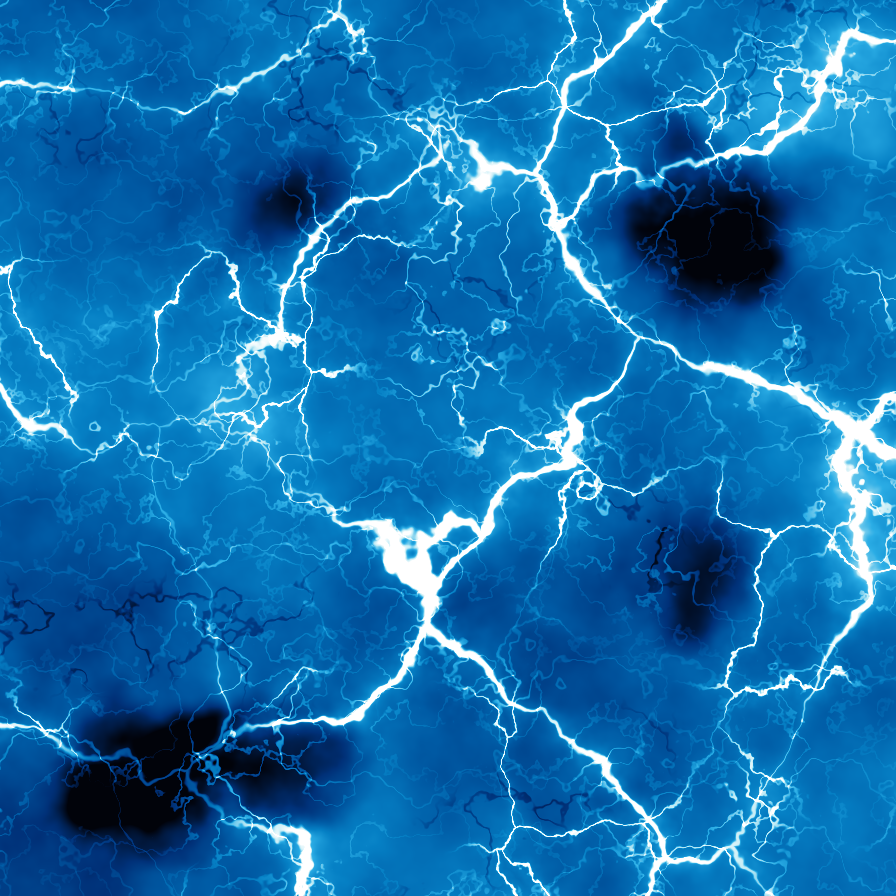
This texture is drawn by a Shadertoy shader. Its source:

```glsl
// Electric blue storm: jagged white lightning over cloudy blue plasma with dark pits.

const float TAU = 6.2831853;
const vec3 INK   = vec3(0.005, 0.01, 0.04);
const vec3 NAVY  = vec3(0.00, 0.19, 0.47);
const vec3 BLUE  = vec3(0.00, 0.35, 0.64);
const vec3 AZURE = vec3(0.02, 0.50, 0.77);
const vec3 CYAN  = vec3(0.17, 0.68, 0.90);
const vec3 PALE  = vec3(0.75, 0.92, 0.96);

vec2 hash22(vec2 p) {
    vec3 q = fract(p.xyx * vec3(0.1031, 0.1030, 0.0973));
    q += dot(q, q.yzx + 33.33);
    return fract((q.xx + q.yz) * q.zy);
}

float cornerSlope(vec2 cell, vec2 offset) {
    float angle = TAU * hash22(cell).x;
    return dot(vec2(cos(angle), sin(angle)), offset);
}

float gradientNoise(vec2 p) {
    vec2 i = floor(p), f = fract(p), e = vec2(1.0, 0.0);
    vec2 u = f * f * f * (f * (f * 6.0 - 15.0) + 10.0);
    return mix(mix(cornerSlope(i, f), cornerSlope(i + e.xy, f - e.xy), u.x),
               mix(cornerSlope(i + e.yx, f - e.yx), cornerSlope(i + e.xx, f - e.xx), u.x), u.y);
}

float fbm(vec2 p, int octaves) {
    float sum = 0.0, amplitude = 0.5;
    for (int i = 0; i < octaves; i++) {
        sum += amplitude * gradientNoise(p);
        p = mat2(1.6, 1.2, -1.2, 1.6) * p + 17.3;
        amplitude *= 0.5;
    }
    return sum;
}

vec2 jitter(vec2 p, int octaves) {
    return vec2(fbm(p, octaves), fbm(p + vec2(41.7, 83.1), octaves));
}

// Distance to the nearest border between scattered cells
float cellBorder(vec2 p) {
    vec2 home = floor(p), f = fract(p), nearest = vec2(0.0);
    float best = 8.0, border = 8.0;
    for (int y = -1; y <= 1; y++)
    for (int x = -1; x <= 1; x++) {
        vec2 g = vec2(x, y);
        vec2 r = g + hash22(home + g) - f;
        if (dot(r, r) < best) { best = dot(r, r); nearest = r; }
    }
    for (int y = -2; y <= 2; y++)
    for (int x = -2; x <= 2; x++) {
        vec2 g = vec2(x, y);
        vec2 r = g + hash22(home + g) - f, gap = r - nearest;
        if (dot(gap, gap) > 1e-4) border = min(border, dot(0.5 * (r + nearest), normalize(gap)));
    }
    return border;
}

// Distance to a crooked network of bolts, in canvas units
float boltDistance(vec2 p, float scale, float crook, vec2 seed) {
    vec2 q = p * scale + seed;
    return cellBorder(q + crook * jitter(q * 1.5, 6)) / scale;
}

// Soft-edged stroke around a distance
float stroke(float dist, float width) {
    return 1.0 - smoothstep(0.3 * width, 1.7 * width, dist);
}

// Hair-thin wandering tendrils along the zero level of noise
float tendrils(vec2 p, float scale, float width, vec2 seed) {
    return stroke(abs(fbm(p * scale + seed, 5)) / scale, width);
}

// Patches where a feature appears
float patches(vec2 p, float scale, float low, float high, vec2 seed) {
    return smoothstep(low, high, gradientNoise(p * scale + seed));
}

vec3 plasmaColour(float t) {
    vec3 c = mix(INK, NAVY, clamp(t * 5.0, 0.0, 1.0));
    c = mix(c, BLUE,  clamp(t * 5.0 - 1.0, 0.0, 1.0));
    c = mix(c, AZURE, clamp(t * 5.0 - 2.0, 0.0, 1.0));
    c = mix(c, CYAN,  clamp(t * 5.0 - 3.0, 0.0, 1.0));
    c = mix(c, PALE,  clamp(t * 5.0 - 4.0, 0.0, 1.0));
    return mix(c, vec3(1.0), clamp(t * 5.0 - 5.0, 0.0, 1.0));
}

void mainImage(out vec4 fragColor, in vec2 fragCoord) {
    vec2 p = fragCoord / iResolution.y;

    // Cloudy plasma with dark pits and cracks
    float energy = 0.41 + 0.7 * fbm(p * 2.3 + 5.2, 5) + 0.16 * fbm(p * 13.0, 4);
    float pit = smoothstep(0.22, 0.48, gradientNoise(p * 3.3 + 0.5 * jitter(p * 5.0, 4) + 61.0));
    energy -= 0.42 * pit;
    energy -= 0.2 * tendrils(p, 9.0, 0.0015, vec2(7.0, 3.0)) * patches(p, 5.0, 0.15, 0.4, vec2(19.0));

    // Main bolts: white core, tight halo, broad glow
    float mainDist = boltDistance(p, 2.6, 0.5, vec2(3.4, 8.7));
    float power = patches(p, 3.0, -0.35, 0.3, vec2(27.0, 4.0));
    float flare = patches(p, 8.0, 0.05, 0.4, vec2(9.0, 31.0));
    float mainWidth = 0.0012 + 0.003 * power + 0.004 * flare * power;
    energy += (0.25 + 0.75 * power) * (0.8 * stroke(mainDist, mainWidth)
            + 0.26 * exp(-mainDist / 0.011) + 0.2 * exp(-mainDist / 0.05));

    // Side branches
    float sideDist = boltDistance(p, 6.0, 0.65, vec2(14.1, 2.6));
    float sidePower = patches(p, 4.0, -0.05, 0.25, vec2(52.0, 11.0));
    energy += sidePower * (0.65 * stroke(sideDist, 0.0017) + 0.16 * exp(-sideDist / 0.012));

    // Fine tendrils, denser beside the main bolts
    float nearBolt = exp(-mainDist / 0.045);
    float fray = 0.08 + 0.35 * nearBolt + 0.3 * patches(p, 5.0, 0.1, 0.35, vec2(71.0, 6.0));
    energy += fray * tendrils(p, 8.0, 0.0012, vec2(33.0, 47.0));
    energy += 0.6 * fray * tendrils(p, 15.0, 0.001, vec2(5.0, 90.0));

    fragColor = vec4(plasmaColour(energy), 1.0);
}
```
